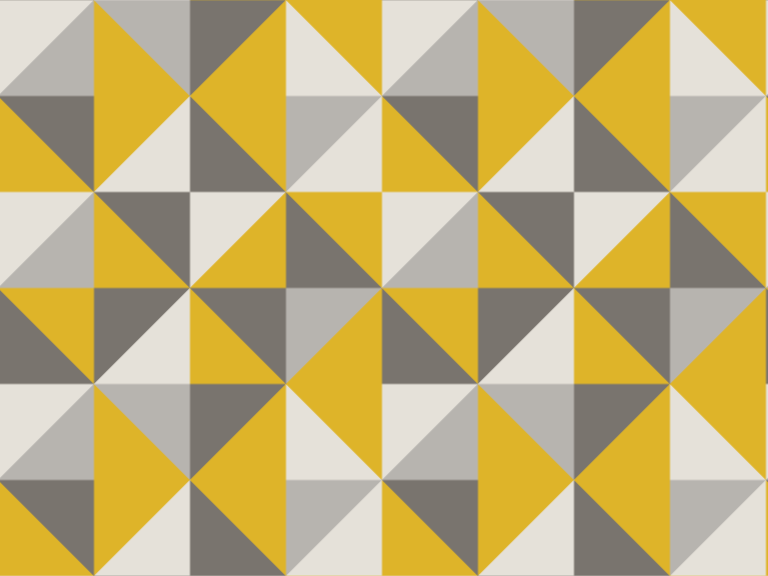
A Shadertoy shader for this pattern:

```glsl
// Retro half-square triangle patchwork in mustard, cream and two greys.

const float COLUMNS = 8.0;        // squares across the canvas
const float SHIFT_X = 0.022;      // sideways slip of the grid, in squares
const float EDGE_BLUR = 0.018;    // edge softness, in squares
const int SAMPLES = 4;            // smoothing samples per axis

const vec3 MUSTARD = vec3(0.872, 0.706, 0.160);
const vec3 CREAM = vec3(0.898, 0.882, 0.850);
const vec3 DARK_GREY = vec3(0.475, 0.455, 0.430);
const vec3 LIGHT_GREY = vec3(0.718, 0.706, 0.688);

// Short colour keys for the 4 x 4 block
const int M = 0, C = 1, D = 2, L = 3;

// Triangle above the diagonal of each square, rows from the top
const int UPPER[16] = int[16](
    C, L, D, M,
    D, M, M, L,
    C, D, C, M,
    M, D, D, L);

// Triangle below the diagonal
const int LOWER[16] = int[16](
    L, M, M, C,
    M, C, D, C,
    L, M, M, D,
    D, C, M, M);

vec3 fabricColour(int key) {
    if (key == M) return MUSTARD;
    if (key == C) return CREAM;
    return key == D ? DARK_GREY : LIGHT_GREY;
}

// Colour at a point measured in squares from the top left
vec3 patchwork(vec2 p) {
    ivec2 cell = ivec2(mod(floor(p), 4.0));
    vec2 local = fract(p);

    // The diagonal flips direction on a checkerboard
    bool rising = (cell.x + cell.y) % 2 == 0;
    float across = rising ? local.x : 1.0 - local.x;
    bool above = across + local.y < 1.0;

    int index = cell.y * 4 + cell.x;
    return fabricColour(above ? UPPER[index] : LOWER[index]);
}

void mainImage(out vec4 fragColor, in vec2 fragCoord) {
    float squareSize = iResolution.x / COLUMNS;
    vec2 p = vec2(fragCoord.x, iResolution.y - fragCoord.y) / squareSize;
    p.x += SHIFT_X;

    // Average a small grid of samples to smooth every edge
    float spread = max(EDGE_BLUR, 1.0 / squareSize);
    vec3 sum = vec3(0.0);
    for (int j = 0; j < SAMPLES; j++) {
        for (int i = 0; i < SAMPLES; i++) {
            vec2 offset = (vec2(i, j) + 0.5) / float(SAMPLES) - 0.5;
            sum += patchwork(p + offset * spread);
        }
    }
    fragColor = vec4(sum / float(SAMPLES * SAMPLES), 1.0);
}
```
